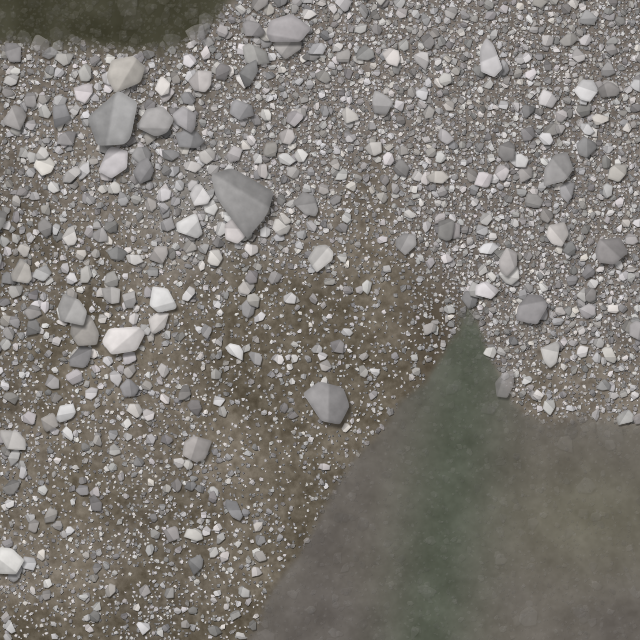
Reproduce this texture procedurally as a Shadertoy shader.

```glsl
// Aerial view of a gravel bank: pale angular stones over mud, with shallow murky water.
#define LAYERS 8
#define FINEST 170.0
#define LAYER_RATIO 0.66
#define SIDES 6
#define EDGE_SOFT 0.0014
#define SHADOW_DEPTH 0.42
#define SUBMERGED 0.10
#define STONE_DARK 0.47
#define STONE_LIGHT 0.83
#define LIGHT_DIR vec2(-0.55, 0.83)

float hash(vec2 p) {
    vec3 q = fract(p.xyx * vec3(0.1031, 0.1030, 0.0973));
    q += dot(q, q.yzx + 33.33);
    return fract((q.x + q.y) * q.z);
}

float noise(vec2 p) {
    vec2 i = floor(p), f = fract(p);
    f = f * f * (3.0 - 2.0 * f);
    return mix(mix(hash(i), hash(i + vec2(1, 0)), f.x),
               mix(hash(i + vec2(0, 1)), hash(i + vec2(1, 1)), f.x), f.y);
}

float fbm(vec2 p) {
    float sum = 0.0, amp = 0.5;
    for (int i = 0; i < 4; i++) {
        sum += amp * noise(p);
        p = mat2(1.6, 1.2, -1.2, 1.6) * p + 17.3;
        amp *= 0.5;
    }
    return sum;
}

float bell(float x) { return exp(-x * x); }

// Signed height of the shoreline above p: positive is under water
float shoreDepth(vec2 p) {
    float shore = 0.36 * smoothstep(0.33, 0.65, p.x) + 0.15 * bell((p.x - 0.73) / 0.06);
    return shore - p.y + 0.08 * (fbm(p * 11.0) - 0.47);
}

float poolMask(vec2 p) {
    float edge = 0.925 + 0.14 * smoothstep(0.25, 0.5, p.x) + 0.06 * (fbm(p * 9.0 + 4.0) - 0.47);
    return smoothstep(-0.012, 0.02, p.y - edge);
}

float waterMask(vec2 p) {
    return max(smoothstep(-0.012, 0.015, shoreDepth(p)), poolMask(p));
}

// Share of ground covered by gravel
float gravelMask(vec2 p) {
    float line = 0.62 - 0.27 * smoothstep(0.58, 0.82, p.x);
    float bank = smoothstep(-0.1, 0.16, p.y - line + 0.3 * (fbm(p * 7.0 + 9.0) - 0.47));
    float thin = 1.0 - 0.35 * smoothstep(0.5, 0.2, p.x);
    float patches = 0.3 * smoothstep(0.45, 0.2, p.x) * smoothstep(0.35, 0.6, fbm(p * 9.0 + 31.0));
    return max(bank * thin, patches);
}

// Chance that a cell of layer t (0 fine, 1 coarse) holds a stone
float stoneChance(vec2 p, float t, float water) {
    float rest = 1.0 - t;
    float boulders = smoothstep(0.62, 0.25, p.x) * mix(0.45, 1.3, smoothstep(0.3, 0.55, p.y));
    float chance = mix(0.32 * rest * rest, 0.97 * pow(rest, 1.35), gravelMask(p));
    chance += 0.45 * (boulders + 0.08) * smoothstep(0.25, 0.6, t) * (1.0 - 0.85 * t);
    return chance * mix(1.0, 0.7, water);
}

// Rounded irregular polygon: 1 on the outline
float stoneShape(vec2 q, vec2 id) {
    float sum = 0.0;
    for (int k = 0; k < SIDES; k++) {
        float h = hash(id + float(k) * 7.7 + 3.1);
        float a = 6.2832 * (float(k) + 0.7 * h) / float(SIDES);
        float reach = mix(0.62, 1.0, hash(id + float(k) * 5.3 + 61.0));
        float s = max(dot(q, vec2(cos(a), sin(a))) / reach, 0.0);
        s *= s; s *= s; s *= s;
        sum += s * s;
    }
    return pow(sum, 1.0 / 16.0);
}

vec3 stoneColor(vec2 q, vec2 id, vec2 p, float shape, float t) {
    float tone = mix(STONE_DARK, STONE_LIGHT, hash(id + 81.0)) + 0.06 * t;
    float a = 6.2832 * hash(id + 92.0);
    float facet = dot(q, vec2(cos(a), sin(a))) - 0.35 * hash(id + 17.0);
    tone *= 1.0 - 0.13 * smoothstep(-0.06, 0.06, facet);
    tone *= 1.0 + 0.09 * dot(q, LIGHT_DIR) - 0.12 * smoothstep(0.7, 1.05, shape);
    tone += 0.1 * (fbm(p * 90.0) - 0.47);
    vec3 tint = mix(vec3(1.03, 1.0, 0.96), vec3(1.01, 0.975, 0.985), hash(id + 44.0));
    return tone * mix(tint, vec3(0.98, 1.0, 1.01), 0.5 * hash(id + 23.0));
}

vec3 groundColor(vec2 p) {
    float broad = fbm(p * 8.0), grain = fbm(p * 120.0) - 0.47;
    vec3 mud = mix(vec3(0.37, 0.34, 0.29), vec3(0.49, 0.455, 0.405), smoothstep(0.25, 0.7, broad));
    vec3 ground = mix(mud, vec3(0.48, 0.45, 0.43), 0.8 * gravelMask(p));
    float dust = bell(length((p - vec2(0.31, 0.7)) / vec2(0.1, 0.1)));
    ground = mix(ground, vec3(0.6, 0.59, 0.58), 0.6 * dust) + 0.2 * grain;
    // Wet mud beside the inlet
    float wet = bell(length((p - vec2(0.685, 0.48)) / vec2(0.045, 0.08)));
    ground = mix(ground, vec3(0.31, 0.275, 0.23), 0.75 * wet);
    // Murky water with a green channel
    float channel = bell((p.x - 0.67 - 0.14 * p.y) / 0.075);
    vec3 bed = mix(vec3(0.38, 0.36, 0.345), vec3(0.45, 0.43, 0.395), broad);
    bed = mix(bed, vec3(0.44, 0.43, 0.365), 0.6 * bell(length((p - vec2(0.92, 0.2)) / vec2(0.2, 0.1))));
    bed = mix(bed, vec3(0.33, 0.355, 0.305), 0.85 * channel) + 0.05 * grain;
    bed += 0.1 * (fbm(p * 26.0) - 0.47);
    ground = mix(ground, bed, smoothstep(-0.012, 0.02, shoreDepth(p)));
    vec3 pool = vec3(0.27, 0.265, 0.21) + 0.12 * (fbm(p * 22.0) - 0.47);
    return mix(ground, pool, poolMask(p));
}

void mainImage(out vec4 fragColor, in vec2 fragCoord) {
    vec2 uv = fragCoord / iResolution.y;
    float soft = max(EDGE_SOFT, 0.7 / iResolution.y);
    vec3 color = groundColor(uv);
    // Scatter stones from fine to coarse, each with a soft shadow
    for (int layer = 0; layer < LAYERS; layer++) {
        float t = float(layer) / float(LAYERS - 1);
        float cells = FINEST * pow(LAYER_RATIO, float(layer));
        vec2 base = floor(uv * cells);
        for (int n = 0; n < 9; n++) {
            vec2 cell = base + vec2(n % 3 - 1, n / 3 - 1);
            vec2 id = cell + float(layer) * 37.0 + 11.0;
            vec2 center = (cell + 0.5 + 0.7 * (vec2(hash(id), hash(id + 51.0)) - 0.5)) / cells;
            float radius = mix(0.26, 0.52, hash(id + 73.0)) / cells;
            vec2 q = (uv - center) / radius;
            if (length(q) > 1.6 + 2.0 * soft / radius) continue;
            float water = waterMask(center);
            if (hash(id + 29.0) > stoneChance(center, t, water)) continue;
            float a = 6.2832 * hash(id + 13.0);
            mat2 turn = mat2(cos(a), sin(a), -sin(a), cos(a));
            vec2 stretch = vec2(1.0, mix(1.0, 1.4, hash(id + 37.0)));
            float shape = stoneShape(turn * q * stretch, id);
            float shade = stoneShape(turn * (q + 0.2 * LIGHT_DIR) * stretch, id);
            float opacity = mix(1.0, SUBMERGED, water);
            color *= 1.0 - SHADOW_DEPTH * opacity * smoothstep(1.15, 0.85, shade);
            float cover = smoothstep(soft, -soft, (shape - 1.0) * radius);
            color = mix(color, stoneColor(q, id, uv, shape, t), cover * opacity);
        }
    }
    fragColor = vec4(clamp(color, 0.0, 1.0), 1.0);
}
```
